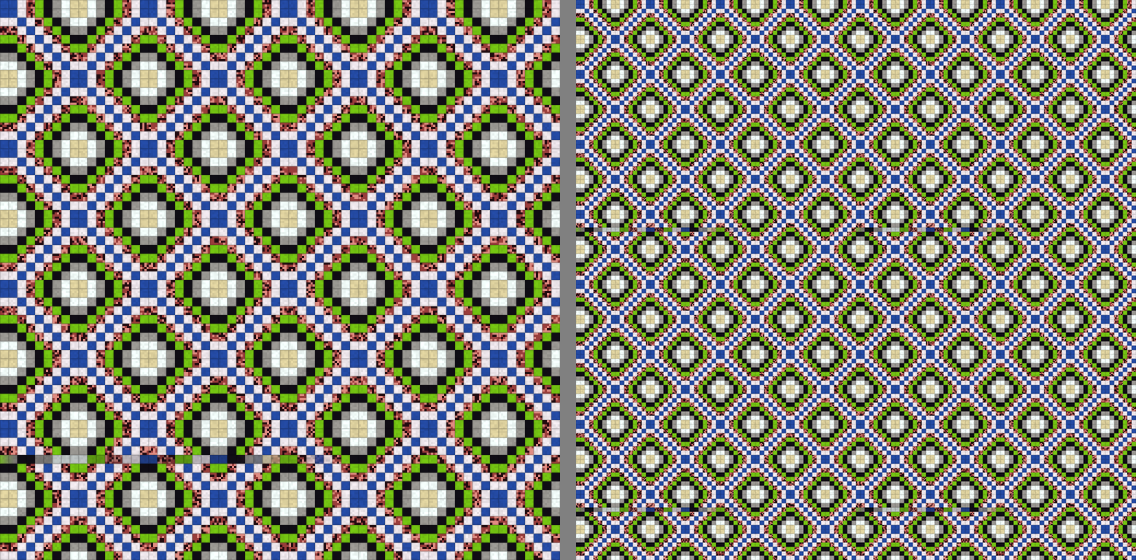
Left: one tile. Right: repeated 2 by 2.
This pattern is drawn by a Shadertoy shader. Its source:

```glsl
// Woven mosaic of stepped diamonds in a half-drop lattice, with one faded faulty row.

const float REPEATS = 4.0;             // diamonds across and down
const float CELLS = 16.0;              // square stitches per repeat
const vec2 CENTRE = vec2(1.0, 7.0);    // first diamond centre, in stitches
const float GRAIN_CELLS = 4.0;         // flecks across one stitch
const float GRAIN = 0.10;              // fleck contrast
const float GAP_DARK = 0.22;           // shade of the gap between stitches
const float FAULT_ROW = 11.0;          // stitch row that is worn
const vec2 FAULT_FADE = vec2(26.0, 41.0);
const int SAMPLES = 3;                 // antialiasing grid per pixel
const int RED_RING = 5;

// Rings from the diamond centre outwards
const vec3 RINGS[8] = vec3[8](
    vec3(0.87, 0.82, 0.62),   // cream
    vec3(0.95, 0.99, 0.98),   // cool white
    vec3(0.60, 0.59, 0.57),   // grey
    vec3(0.06, 0.05, 0.08),   // black
    vec3(0.45, 0.76, 0.07),   // green
    vec3(0.60, 0.24, 0.23),   // red
    vec3(0.93, 0.90, 0.92),   // warm white
    vec3(0.14, 0.29, 0.64));  // blue

const vec3 RED_DARK = vec3(0.13, 0.04, 0.06);
const vec3 RED_LIGHT = vec3(0.88, 0.55, 0.51);

float hash(vec2 p) {
    return fract(sin(dot(p, vec2(127.1, 311.7))) * 43758.5453);
}

// Ring number of a stitch; mirrored steps give the half-drop neighbours
int ringIndex(vec2 cell) {
    vec2 local = mod(cell + 0.5 - CENTRE + 0.5 * CELLS, CELLS) - 0.5 * CELLS;
    vec2 steps = floor(abs(local));
    float ring = steps.x + steps.y;
    return int(min(ring, CELLS - 2.0 - ring) + 0.5);
}

// Flecked thread colour of one stitch
vec3 stitchColor(int ring, vec2 cell, vec2 inner) {
    float fleck = hash(cell * GRAIN_CELLS + floor(inner * GRAIN_CELLS));
    if (ring == RED_RING) {
        vec3 red = mix(RED_DARK, RINGS[ring], step(0.30, fleck));
        return mix(red, RED_LIGHT, step(0.68, fleck));
    }
    return RINGS[ring] * (1.0 + GRAIN * (fleck - 0.5));
}

vec3 weave(vec2 uv) {
    float total = REPEATS * CELLS;
    vec2 p = fract(uv) * total;
    vec2 cell = floor(p);
    vec2 inner = fract(p);
    vec3 color = stitchColor(ringIndex(cell), cell, inner);

    // Worn row: stray threads that fade out along the row
    if (cell.y == FAULT_ROW) {
        int stray = int(hash(vec2(floor(cell.x / 2.0), 7.0)) * 8.0);
        float wear = smoothstep(-1.0, 2.0, p.x)
                   * (1.0 - smoothstep(FAULT_FADE.x, FAULT_FADE.y, p.x));
        vec3 strayColor = stitchColor(stray, cell, inner);
        color = mix(color, mix(strayColor, RINGS[3], 0.25), wear);
    }

    // Shaded gaps around each stitch
    vec2 edge = abs(inner - 0.5) * 2.0;
    float gap = smoothstep(0.76, 1.0, max(edge.x, edge.y));
    return color * (1.0 - GAP_DARK * gap);
}

void mainImage(out vec4 fragColor, in vec2 fragCoord) {
    vec3 sum = vec3(0.0);
    for (int j = 0; j < SAMPLES; j++) {
        for (int i = 0; i < SAMPLES; i++) {
            vec2 offset = (vec2(i, j) + 0.5) / float(SAMPLES) - 0.5;
            sum += weave((fragCoord + offset) / iResolution.xy);
        }
    }
    fragColor = vec4(sum / float(SAMPLES * SAMPLES), 1.0);
}
```
